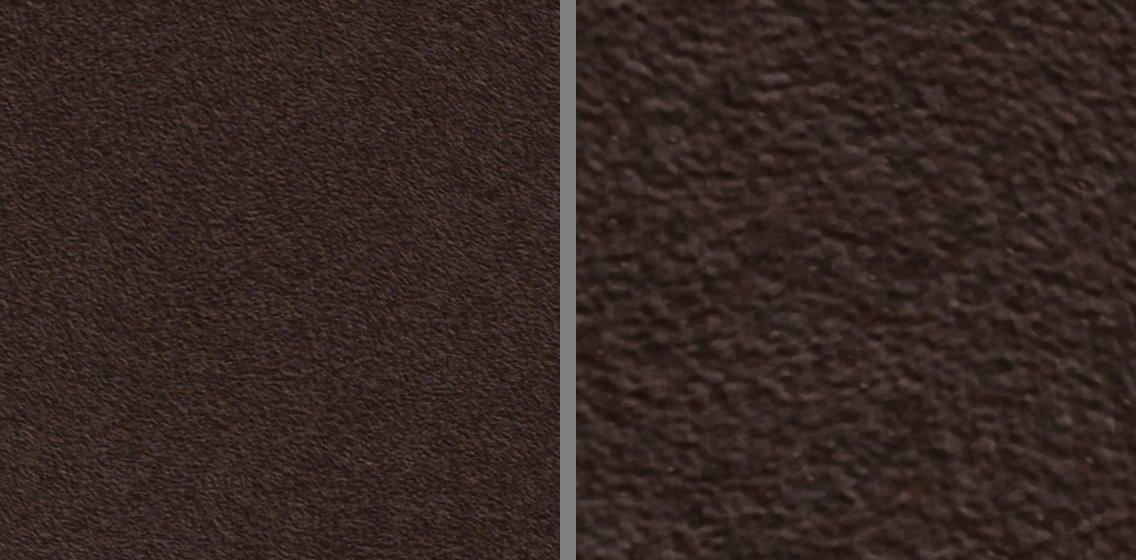
Left: the whole. Right: its middle third, enlarged.
This texture is drawn by a three.js fragment shader. Its source:

```glsl
// Dark brown brushed suede: short fine fibres lying on a gentle slant, with scattered pale flecks.
varying vec2 vUv;

const vec3 SHADOW_BROWN = vec3(0.150, 0.100, 0.080);
const vec3 LIGHT_BROWN = vec3(0.290, 0.230, 0.210);
const vec3 WARM_TINT = vec3(0.003, 0.000, -0.004);
const vec3 FLECK_COLOUR = vec3(0.41, 0.34, 0.30);

const float MEAN_TONE = 0.39;
const float TONE_SPREAD = 0.30;

vec3 hash3(vec2 cell, float seed) {
  vec3 p = fract(vec3(cell.xyx + seed) * vec3(0.1031, 0.1030, 0.0973));
  p += dot(p, p.yxz + 33.33);
  return fract((p.xxy + p.yzz) * p.zyx);
}

// Cellular noise: random tones of jittered soft grains, with mean 0 and variance 1.
float grainNoise(vec2 p, float softness, float seed) {
  vec2 cell = floor(p);
  float tone = 0.0;
  float energy = 0.0;
  for (int y = -1; y <= 1; y++) {
    for (int x = -1; x <= 1; x++) {
      vec2 neighbour = cell + vec2(float(x), float(y));
      vec3 rnd = hash3(neighbour, seed);
      vec2 offset = neighbour + rnd.xy - p;
      float weight = exp(-softness * dot(offset, offset));
      tone += (rnd.z - 0.5) * weight;
      energy += weight * weight;
    }
  }
  return 3.46 * tone / sqrt(energy + 1e-5);
}

// Fibres lit from above: each grain casts a little shade just below itself.
float litFibres(vec2 p, float seed) {
  float grain = grainNoise(p, 4.0, seed);
  float shade = grainNoise(p + vec2(0.3, 0.9), 4.0, seed);
  return 0.89 * (grain - 0.5 * shade);
}

// Shears the plane so that the fibres fall to the right, with a slowly bending nap.
vec2 combNap(vec2 p, float slope) {
  float bend = 0.020 * sin(5.0 * p.x + 3.0 * p.y) + 0.008 * sin(13.0 * p.x - 7.0 * p.y + 1.0);
  float sway = 0.006 * sin(17.0 * p.y + 4.0 * p.x);
  return vec2(p.x + sway, p.y + slope * p.x + bend);
}

// Small soft spots in a random few of the cells.
float flecks(vec2 p, float share, float seed) {
  vec2 cell = floor(p);
  vec3 rnd = hash3(cell, seed);
  vec2 offset = p - cell - mix(vec2(0.4), vec2(0.6), rnd.xy);
  float spot = 1.0 - smoothstep(0.05, 0.40, length(offset));
  return spot * smoothstep(1.0 - share, 1.0, rnd.z);
}

// Broad change of light: a little paler at the lower left.
float broadLight(vec2 p) {
  float corner = 1.0 - smoothstep(0.0, 0.8, length(p));
  float waves = sin(6.0 * p.x + 4.0 * p.y) + sin(9.0 * p.y - 5.0 * p.x + 2.0);
  return 0.22 * corner + 0.03 * waves - 0.03;
}

void main() {
  vec2 nap = combNap(vUv, 0.30);
  vec2 crossNap = combNap(vUv + 3.0, 0.10);

  // Two directions of fibres, with faint tufts and mottling
  float fibres = litFibres(nap * vec2(135.0, 235.0), 3.0);
  float strays = litFibres(crossNap * vec2(195.0, 235.0), 29.0);
  float tufts = grainNoise(nap * vec2(75.0, 110.0), 3.0, 19.0);
  float mottling = grainNoise(crossNap * vec2(22.0, 30.0), 3.0, 41.0);
  float relief = 0.76 * fibres + 0.66 * strays + 0.18 * tufts + 0.06 * mottling;
  relief += broadLight(vUv);

  // Brown ramp, stretched at the light end, with a faint warm tint
  relief += 0.10 * (relief * relief - 1.0);
  float tone = max(MEAN_TONE + TONE_SPREAD * relief, -0.25);
  vec3 colour = mix(SHADOW_BROWN, LIGHT_BROWN, tone);
  colour += WARM_TINT * grainNoise(nap * vec2(80.0, 130.0), 3.0, 67.0);

  // Scattered pale fibre tips
  float tips = flecks(nap * vec2(110.0, 170.0), 0.05, 83.0);
  colour = mix(colour, FLECK_COLOUR, 0.6 * tips);

  gl_FragColor = vec4(colour, 1.0);
}
```
